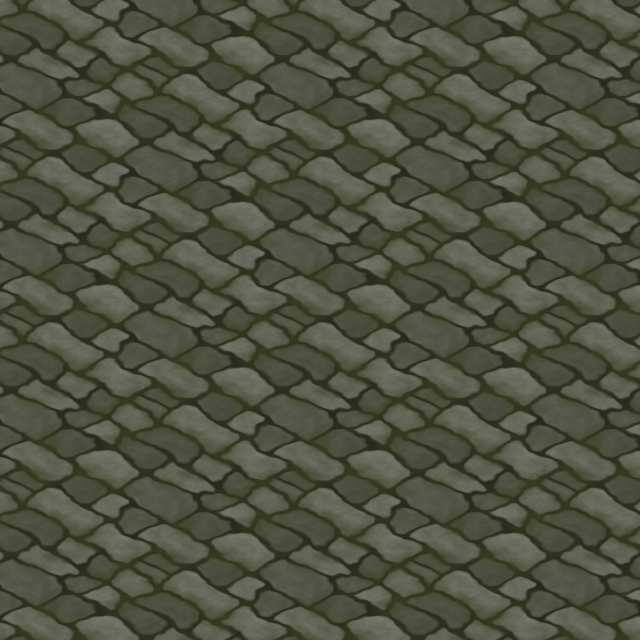
Reproduce this texture procedurally as a WebGL 1 fragment shader.

```glsl
precision highp float;
// Mossy cobbles laid in five slanted courses on a repeating diamond tile.
// The canvas is unfolded into diamond axes, where every stone is a rounded
// box between course lines and joints, bent by tileable gradient noise.

uniform vec2 u_resolution;

const vec2 PERIOD = vec2(0.4240, 0.2587);  // width and height of the diamond
const vec2 ANCHOR = vec2(0.4635, 0.6103);  // centre of the largest stone

// Course lines, then the joints and stone tones (0 dark, 1 light) per course
const float BED_START = -0.125;
const vec4 BEDS = vec4(0.115, 0.275, 0.46, 0.67);
const vec4 JOINTS_A = vec4(-0.21, 0.23, 0.455, 0.79);
const vec4 JOINTS_B = vec4(-0.19, 0.145, 0.29, 0.50);
const vec4 JOINTS_C = vec4(-0.12, 0.13, 0.29, 0.53);
const vec4 JOINTS_D = vec4(-0.05, 0.30, 0.52, 0.95);
const vec4 JOINTS_E = vec4(-0.22, -0.05, 0.13, 0.53);
const vec4 TONES_A = vec4(0.36, 0.15, 0.95, 0.5);
const vec4 TONES_B = vec4(0.75, 0.40, 1.00, 0.22);
const vec4 TONES_C = vec4(0.70, 0.22, 0.85, 0.18);
const vec4 TONES_D = vec4(0.90, 0.50, 0.88, 0.5);
const vec4 TONES_E = vec4(0.85, 0.36, 0.88, 0.12);
const float SPLIT = 0.565;                 // one stone is cut in two here
const float SPLIT_TONE = 0.25;

const float TILT = 0.22;                   // lean of the joints
const float WARP = 0.048;                  // unevenness of the outlines
const float ROUNDING = 0.55;
const float GAP = 0.013;                   // half the joint width
const float SOFTNESS = 0.020;

const vec3 STONE_DARK = vec3(0.285, 0.290, 0.245);
const vec3 STONE_LIGHT = vec3(0.425, 0.435, 0.385);
const vec3 MOSS = vec3(0.265, 0.280, 0.180);
const vec3 GAP_DARK = vec3(0.160, 0.165, 0.115);
const vec3 GAP_MOSS = vec3(0.205, 0.225, 0.120);
const float TAU = 6.28319;

vec2 gradient(vec2 cell, float seed) {
  float a = TAU * fract(sin(dot(cell, vec2(127.1, 311.7)) + seed) * 4375.85);
  return vec2(cos(a), sin(a));
}

// Gradient noise repeating every unit, with n cells per unit
float noise(vec2 p, float n, float seed) {
  vec2 i = floor(p * n), f = fract(p * n);
  vec2 w = f * f * f * (f * (f * 6.0 - 15.0) + 10.0), e = vec2(1.0, 0.0);
  float a = dot(gradient(mod(i, n), seed), f);
  float b = dot(gradient(mod(i + e.xy, n), seed), f - e.xy);
  float c = dot(gradient(mod(i + e.yx, n), seed), f - e.yx);
  float d = dot(gradient(mod(i + e.xx, n), seed), f - e.xx);
  return mix(mix(a, b, w.x), mix(c, d, w.x), w.y);
}

float mottling(vec2 p) {
  float sum = 0.0, amplitude = 0.5, n = 8.0;
  for (int k = 0; k < 4; k++) {
    sum += amplitude * noise(p, n, n);
    amplitude *= 0.7;
    n *= 2.0;
  }
  return sum;
}

// Returns depth inside the stone (x), its tone (y) and height across it (z)
vec3 stoneAt(vec2 p) {
  p.y = BED_START + fract(p.y - BED_START);
  float row = dot(step(BEDS, vec4(p.y)), vec4(1.0));
  vec4 joints = JOINTS_A, tones = TONES_A;
  vec2 bed = vec2(BED_START, BEDS.x);
  if (row > 3.5) { joints = JOINTS_E; tones = TONES_E; bed = vec2(BEDS.w, BED_START + 1.0); }
  else if (row > 2.5) { joints = JOINTS_D; tones = TONES_D; bed = BEDS.zw; }
  else if (row > 1.5) { joints = JOINTS_C; tones = TONES_C; bed = BEDS.yz; }
  else if (row > 0.5) { joints = JOINTS_B; tones = TONES_B; bed = BEDS.xy; }

  // Lean the joints, then find the pair around this point
  joints += (p.y - 0.5 * (bed.x + bed.y)) * TILT * sin(TAU * 7.0 * joints + row * 2.0);
  p.x = joints.x + fract(p.x - joints.x);
  vec2 ends = vec2(joints.w, joints.x + 1.0);
  float tone = tones.w;
  if (p.x < joints.y) { ends = joints.xy; tone = tones.x; }
  else if (p.x < joints.z) {
    ends = joints.yz;
    tone = tones.y;
    if (row > 2.5 && row < 3.5) {
      if (p.y < SPLIT) bed.y = SPLIT;
      else { bed.x = SPLIT; tone = SPLIT_TONE; }
    }
  }
  else if (p.x < joints.w) { ends = joints.zw; tone = tones.z; }

  // Rounded box distance
  vec2 low = vec2(ends.x, bed.x), high = vec2(ends.y, bed.y);
  vec2 halfSize = 0.5 * (high - low), local = p - 0.5 * (low + high);
  float radius = ROUNDING * min(halfSize.x, halfSize.y);
  vec2 q = abs(local) - halfSize + radius;
  float dist = length(max(q, 0.0)) + min(max(q.x, q.y), 0.0) - radius;
  return vec3(-dist, tone, local.y - local.x);
}

void main() {
  // Diamond axes: x runs down to the right, y runs up to the right
  vec2 c = (gl_FragCoord.xy / u_resolution - ANCHOR) / PERIOD;
  vec2 p = vec2(c.x - c.y, c.x + c.y);
  vec2 bend = vec2(noise(p, 6.0, 1.0), noise(p, 6.0, 2.0));
  bend += 0.35 * vec2(noise(p, 17.0, 3.0), noise(p, 17.0, 4.0));
  vec3 stone = stoneAt(p + WARP * bend);

  // Stone face: tone, mottling, worn rim and light from above
  float grain = mottling(p), patches = noise(p, 5.0, 9.0);
  vec3 face = mix(STONE_DARK, STONE_LIGHT, stone.y);
  face *= 1.0 + 0.20 * grain + 0.22 * clamp(stone.z, -0.2, 0.2);
  float rim = smoothstep(0.015, 0.035, stone.x) * (1.0 - smoothstep(0.035, 0.065, stone.x));
  face += 0.018 * rim;

  // Moss creeps in from the joints, most of all on dark stones
  float creep = 1.0 - smoothstep(0.0, 0.11, stone.x + 0.05 * grain);
  face = mix(face, MOSS, clamp(creep * (0.7 - 0.4 * stone.y + patches), 0.0, 0.8));
  vec3 gap = mix(GAP_DARK, GAP_MOSS, clamp(0.55 + 1.3 * patches + 0.4 * grain, 0.0, 1.0));

  float soft = max(SOFTNESS, 1.5 / (u_resolution.y * PERIOD.y));
  float cover = smoothstep(GAP - 0.5 * soft, GAP + 0.5 * soft, stone.x);
  gl_FragColor = vec4(mix(gap, face, cover), 1.0);
}
```
